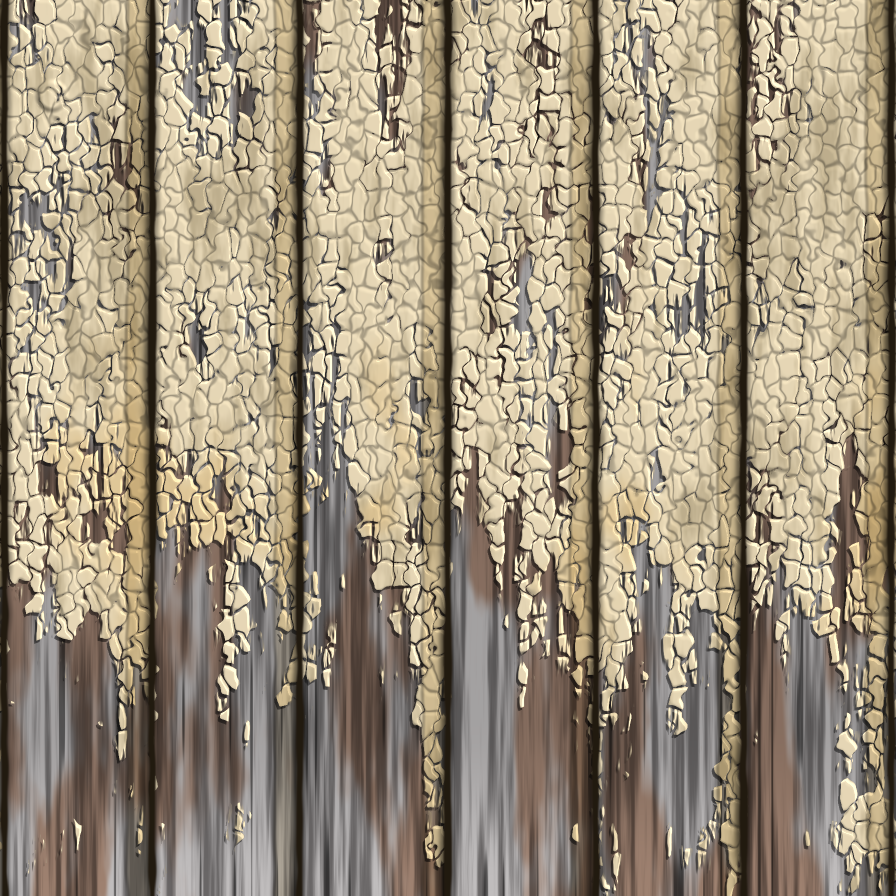
This texture is drawn by a Shadertoy shader. Its source:

```glsl
// Six weathered vertical boards under cracked cream paint that has peeled off the lower third.
// Stretched cellular noise forms the flakes, a coverage field decides which flakes survive,
// and the paint height sampled towards the light shades the curled edges.

const float BOARD_WIDTH = 0.165;
const float FIRST_GAP = 0.005;

float hash(vec2 p) {
    vec3 q = fract(p.xyx * 0.1031);
    q += dot(q, q.yzx + 33.33);
    return fract((q.x + q.y) * q.z);
}

float noise(vec2 p) {
    vec2 i = floor(p), f = fract(p);
    f = f * f * (3.0 - 2.0 * f);
    return mix(mix(hash(i), hash(i + vec2(1, 0)), f.x),
               mix(hash(i + vec2(0, 1)), hash(i + vec2(1, 1)), f.x), f.y);
}

float fbm(vec2 p) {
    float sum = 0.0, gain = 0.53;
    for (int i = 0; i < 4; i++) {
        sum += gain * noise(p);
        p = p * 2.03 + 17.7;
        gain *= 0.5;
    }
    return sum;
}

// Nearest cell: centre in xy, distance to the border in z, random value in w
vec4 cells(vec2 p) {
    vec2 base = floor(p), centre = p;
    float first = 9.0, second = 9.0;
    for (int j = -1; j <= 1; j++)
    for (int i = -1; i <= 1; i++) {
        vec2 id = base + vec2(i, j);
        vec2 c = id + 0.1 + 0.8 * vec2(hash(id), hash(id + 71.3));
        float d = distance(p, c);
        if (d < first) { second = first; first = d; centre = c; }
        else second = min(second, d);
    }
    return vec4(centre, second - first, hash(floor(centre) + 31.7));
}

// Board number in x, position across the board in y
vec2 boardAt(vec2 p) {
    float x = (p.x - FIRST_GAP) / BOARD_WIDTH;
    return vec2(floor(x), fract(x));
}

// Positive where paint still holds
float coverage(vec2 p) {
    vec2 b = boardAt(p);
    float peelLine[6] = float[6](0.43, 0.36, 0.33, 0.33, 0.24, 0.25);
    float edge = peelLine[int(clamp(b.x, 0.0, 5.0))] - 0.15 * (b.y - 0.5);
    float hold = clamp((p.y - edge) * 2.8, -0.85, 0.4);
    hold += 1.3 * (fbm(p * vec2(26, 6) + b.x * 7.3) - 0.5);
    hold += 0.6 * (noise(p * vec2(48, 4) + b.x * 3.1) - 0.5);
    hold += 0.22 * smoothstep(0.82, 0.88, b.y);
    return hold + 0.35 * smoothstep(0.06, 0.0, abs(p.y - 0.06));
}

// Paint mask in x, relief height in y
vec2 paintLayer(vec2 p) {
    vec2 scale = vec2(64, 38);
    vec2 warp = vec2(noise(p * 90.0), noise(p * 90.0 + 40.0)) - 0.5;
    vec4 flake = cells((p + 0.012 * warp) * scale);
    float hold = coverage(flake.xy / scale) + 0.35 * (flake.w - 0.5);
    hold += 1.1 * (fbm(p * vec2(115, 17)) - 0.5);
    float crackDepth = 0.15 + 0.5 * noise(p * vec2(14, 9));
    hold -= crackDepth * (1.0 - smoothstep(0.02, 0.16, flake.z));
    float mask = smoothstep(-0.05, 0.05, hold);
    return vec2(mask, mask * (0.7 + 0.3 * smoothstep(0.0, 0.35, flake.z)));
}

vec3 woodColour(vec2 p, float board) {
    float grain = fbm(p * vec2(170, 6) + board * 11.0);
    float stain = fbm(p * vec2(20, 5) + board * 5.0) + 0.14 * (hash(vec2(board, 4)) - 0.5);
    vec3 col = mix(vec3(0.35, 0.34, 0.34), vec3(0.64, 0.63, 0.63), smoothstep(0.25, 0.72, grain));
    col = mix(col, col * vec3(0.82, 0.68, 0.59), smoothstep(0.47, 0.66, stain));
    col *= 1.0 + 0.18 * smoothstep(0.2, 0.0, p.y);
    float split = noise(p * vec2(210, 5) + 60.0);
    return col * (1.0 - 0.5 * smoothstep(0.8, 0.95, split));
}

vec3 paintColour(vec2 p, float board) {
    float tone = 0.6 * fbm(p * vec2(60, 14)) + 0.4 * fbm(p * vec2(8, 5) + board);
    vec3 col = mix(vec3(0.74, 0.68, 0.55), vec3(0.90, 0.84, 0.71), smoothstep(0.3, 0.55, tone));
    float warm = smoothstep(0.5, 0.7, fbm(p * vec2(14, 7) + 9.0)) * smoothstep(0.3, 0.0, abs(p.y - 0.45));
    return mix(col, vec3(0.86, 0.74, 0.52), 0.6 * warm);
}

vec3 shade(vec2 p) {
    vec2 b = boardAt(p);
    float u = b.y + 0.016 * (noise(vec2(p.y * 35.0, b.x)) - 0.5);
    vec2 paint = paintLayer(p);
    float slope = paint.y - paintLayer(p + vec2(0.0025, 0.0035)).y;

    vec3 wood = woodColour(p, b.x) * (1.0 - 0.55 * max(-slope, 0.0));
    vec3 coat = paintColour(p, b.x) * (1.0 + 0.25 * slope);
    vec3 col = mix(wood, coat, paint.x);
    col *= 1.0 - 0.35 * paint.x * (1.0 - smoothstep(0.6, 0.9, paint.y));

    // Raised knot near the top of the first board
    vec2 knot = p - vec2(0.058, 0.893);
    float ring = smoothstep(0.005, 0.0, abs(length(knot) - 0.016));
    col *= 1.0 + ring * (dot(normalize(knot + 1e-4), vec2(0.2, 0.25)) - 0.12);

    // Rounded bead along the right side, then the dark gap
    float bead = smoothstep(0.81, 0.85, u);
    col *= mix(vec3(1), vec3(0.9, 0.87, 0.8) * (1.0 - 0.35 * smoothstep(0.9, 1.0, u)), bead);
    col *= 1.0 - 0.25 * smoothstep(0.02, 0.0, abs(u - 0.83));
    float gap = min(u, 1.0 - u);
    col *= mix(0.65, 1.0, smoothstep(0.02, 0.07, gap));
    return mix(vec3(0.13, 0.10, 0.06), col, smoothstep(0.012, 0.032, gap));
}

void mainImage(out vec4 fragColor, in vec2 fragCoord) {
    vec3 sum = vec3(0);
    for (int i = 0; i < 4; i++) {
        vec2 offset = vec2(i % 2, i / 2) * 0.5 - 0.25;
        sum += shade((fragCoord + offset) / iResolution.xy);
    }
    fragColor = vec4(sum / 4.0, 1);
}
```
